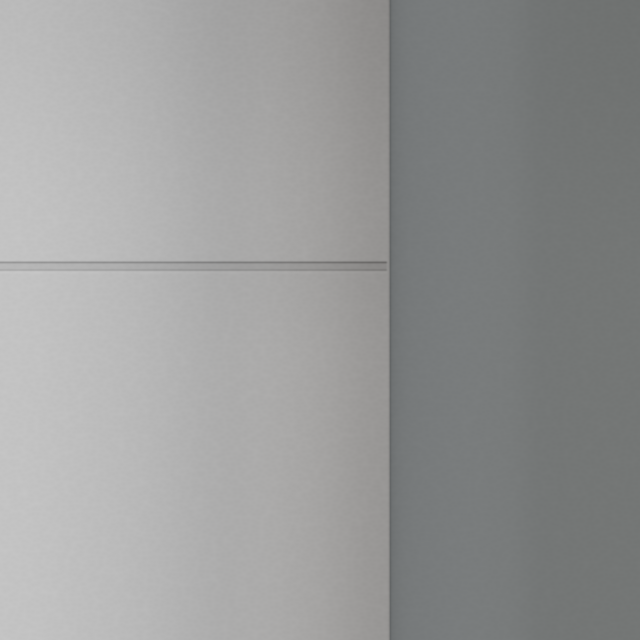
This texture is drawn by a Shadertoy shader. Its source:

```glsl
// Two matte wall planes meeting at a vertical corner: a pale lit panel with a
// horizontal groove on the left, a shaded grey wall on the right. Smooth ramps
// give the light, soft bands give the seams, cellular noise gives the plaster.

const float CORNER_X = 0.609;
const float GROOVE_TOP = 0.591;
const float GROOVE_BOTTOM = 0.577;

vec2 hash2(vec2 p) {
    vec3 q = fract(p.xyx * vec3(0.1031, 0.1030, 0.0973));
    q += dot(q, q.yzx + 33.33);
    return fract((q.xx + q.yz) * q.zy);
}

// Distance to the nearest scattered point, about 0 to 1.
float cellular(vec2 p) {
    vec2 cell = floor(p);
    vec2 local = fract(p);
    float nearest = 2.0;
    for (int j = -1; j <= 1; j++) {
        for (int i = -1; i <= 1; i++) {
            vec2 offset = vec2(i, j);
            vec2 d = offset + hash2(cell + offset) - local;
            nearest = min(nearest, dot(d, d));
        }
    }
    return sqrt(nearest);
}

// Fine plaster relief, centred near zero.
float plaster(vec2 p) {
    float fine = cellular(p * vec2(105.0, 150.0)) - 0.45;
    float coarse = cellular(p * vec2(48.0, 65.0) + 17.0) - 0.45;
    return 0.65 * fine + 0.35 * coarse;
}

// Soft line of the given half width around zero distance.
float softLine(float distanceToLine, float halfWidth) {
    float t = distanceToLine / halfWidth;
    return exp(-t * t);
}

// Pale panel: light falls off to the right and a little to the top.
vec3 litPanel(vec2 p) {
    float light = 0.765;
    light -= 0.035 * smoothstep(0.0, 0.22, p.x);
    light -= 0.065 * smoothstep(0.16, 0.40, p.x);
    light -= 0.020 * smoothstep(0.38, 0.50, p.x);
    light -= 0.055 * smoothstep(0.47, CORNER_X, p.x);
    light -= 0.035 * smoothstep(0.62, 1.05, p.y);
    light -= 0.012 * smoothstep(0.42, 0.58, p.y) * smoothstep(0.1, 0.5, p.x);
    light += 0.008 * softLine(p.x - 0.42, 0.06);
    vec3 tint = mix(vec3(0.0), vec3(0.006, 0.0, -0.006), smoothstep(0.25, 0.6, p.x));
    return light + tint;
}

// Shaded wall: faint vertical bands, darker to the right and at the top.
vec3 shadedWall(vec2 p) {
    float light = 0.474;
    light += 0.010 * softLine(p.x - 0.73, 0.08) * (1.0 - 0.4 * p.y);
    light -= 0.013 * smoothstep(0.79, 0.85, p.x);
    light -= 0.018 * smoothstep(0.55, 1.0, p.y) * smoothstep(0.65, 1.0, p.x);
    float depth = max(p.x - CORNER_X, 0.0);
    light -= 0.045 * exp(-depth / 0.012);
    vec3 tint = mix(vec3(-0.008, 0.004, 0.007), vec3(-0.006, 0.004, 0.0),
                    smoothstep(0.65, 0.95, p.x));
    return light + tint;
}

// Groove: recessed strip with a dark upper lip and a weaker lower one.
float grooveShade(float y, float soften) {
    float strip = smoothstep(GROOVE_BOTTOM - soften, GROOVE_BOTTOM + soften, y)
                - smoothstep(GROOVE_TOP - soften, GROOVE_TOP + soften, y);
    float upperLip = softLine(y - GROOVE_TOP + 0.001, 0.0019);
    float lowerLip = softLine(y - GROOVE_BOTTOM - 0.001, 0.0018);
    float highlight = softLine(y - GROOVE_BOTTOM + 0.003, 0.002);
    return 0.045 * strip + 0.125 * upperLip + 0.055 * lowerLip - 0.010 * highlight;
}

void mainImage(out vec4 fragColor, in vec2 fragCoord) {
    vec2 p = fragCoord / iResolution.xy;
    float pixel = 1.0 / iResolution.y;
    float soften = max(pixel, 0.0015);

    // Left panel and its groove, fading just before the corner.
    vec3 panel = litPanel(p);
    float grooveReach = 1.0 - smoothstep(CORNER_X - 0.007, CORNER_X - 0.002, p.x);
    panel -= grooveShade(p.y, soften) * grooveReach;

    // Join both planes at the corner.
    float side = smoothstep(CORNER_X - soften, CORNER_X + soften, p.x);
    vec3 color = mix(panel, shadedWall(p), side);

    // Thin dark crease along the corner.
    color -= 0.055 * softLine(p.x - CORNER_X, 0.0024);

    // Plaster grain, weaker in the shade.
    color += plaster(p) * mix(0.020, 0.013, side);

    fragColor = vec4(clamp(color, 0.0, 1.0), 1.0);
}
```
